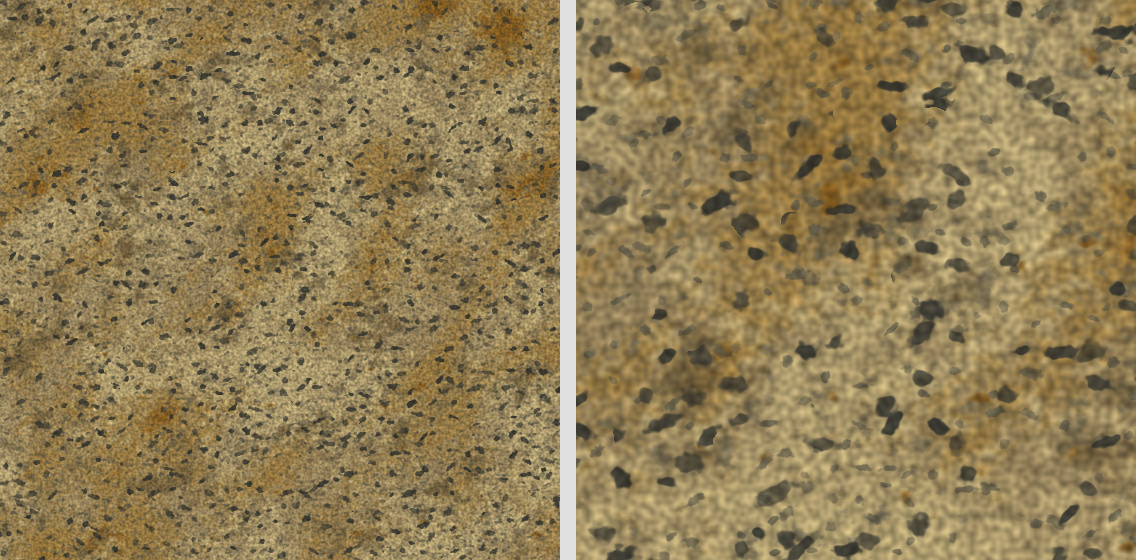
Left, the full canvas; right, a detail of the centre.
A Shadertoy shader for this texture:

```glsl
// Weathered golden granite: cream and ochre mottling, rust stains, slate flecks.
#define STONE vec3(0.575, 0.500, 0.350)
#define CREAM vec3(0.690, 0.620, 0.435)
#define OCHRE vec3(0.580, 0.455, 0.225)
#define RUST  vec3(0.480, 0.310, 0.070)
#define BROWN vec3(0.420, 0.345, 0.205)
#define GREY  vec3(0.435, 0.415, 0.335)
#define SLATE vec3(0.190, 0.195, 0.175)
#define FLECK_CELLS 38.0
#define FLECK_SHARE 0.62
#define GRAIN 0.34

// Integer hash: two values in 0..1 per lattice cell
vec2 hash2(vec2 cell) {
    uvec2 v = uvec2(ivec2(cell)) * 1664525u + 1013904223u;
    v.x += v.y * 1664525u;
    v.y += v.x * 1664525u;
    v ^= v >> 16u;
    v.x += v.y * 1664525u;
    v.y += v.x * 1664525u;
    v ^= v >> 16u;
    return vec2(v & 65535u) / 65535.0;
}

float slope(vec2 cell, vec2 offset) {
    float angle = 6.28318 * hash2(cell).x;
    return dot(vec2(cos(angle), sin(angle)), offset);
}

// Gradient noise, roughly -0.7..0.7
float noise(vec2 p) {
    vec2 i = floor(p), f = p - i;
    vec2 u = f * f * f * (f * (f * 6.0 - 15.0) + 10.0);
    vec2 e = vec2(1.0, 0.0);
    return mix(mix(slope(i, f), slope(i + e, f - e), u.x),
               mix(slope(i + e.yx, f - e.yx), slope(i + 1.0, f - 1.0), u.x), u.y);
}

float fbm(vec2 p) {
    float sum = 0.0, amp = 1.0;
    for (int i = 0; i < 4; i++) {
        sum += amp * noise(p);
        p = mat2(1.6, 1.2, -1.2, 1.6) * p + 17.3;
        amp *= 0.5;
    }
    return sum;
}

// Ragged, gently tilted mineral flecks scattered one per cell
float flecks(vec2 p, float share) {
    vec2 home = floor(p);
    float ragged = 0.75 * noise(p * 3.1) + 0.45 * noise(p * 6.3 + 40.0);
    float cover = 0.0;
    for (int y = -1; y <= 1; y++)
    for (int x = -1; x <= 1; x++) {
        vec2 cell = home + vec2(x, y);
        vec2 place = hash2(cell + 100.0), kind = hash2(cell + 300.0);
        vec2 shape = hash2(cell + 500.0);
        float tilt = mix(-0.7, 0.9, kind.y);
        vec2 d = p - cell - 0.1 - 0.8 * place;
        d = mat2(cos(tilt), -sin(tilt), sin(tilt), cos(tilt)) * d;
        vec2 radius = vec2(mix(0.18, 0.44, shape.x * shape.x), mix(0.10, 0.21, shape.y));
        float dist = length(d / radius) - 1.0 + ragged;
        float strength = step(kind.x, share) * mix(0.65, 1.0, place.x);
        cover = max(cover, strength * smoothstep(0.3, -0.25, dist));
    }
    return cover;
}

void mainImage(out vec4 fragColor, in vec2 fragCoord) {
    vec2 uv = fragCoord / iResolution.y;
    vec2 diagonal = vec2(uv.x + uv.y, 1.9 * (uv.y - uv.x));

    // Broad patches and mid-sized mottling
    float patches = fbm(uv * 4.5 + 3.0);
    float stain = fbm(diagonal * 3.0 + 21.0);
    float cloud = fbm(uv * 11.0 + 61.0);
    float mottle = fbm(uv * vec2(34.0, 42.0) + 9.0);
    float speckle = fbm(uv * vec2(72.0, 88.0) + 33.0);

    // Ground colours
    vec3 col = mix(STONE, CREAM, smoothstep(-0.3, 0.45, 0.7 * patches + 0.6 * mottle));
    col = mix(col, OCHRE, 0.85 * smoothstep(-0.2, 0.4, 0.7 * stain - 0.5 * patches + 0.45 * speckle));
    col = mix(col, GREY, 0.8 * smoothstep(0.1, 0.55, 0.7 * speckle - 0.45 * mottle + 0.35 * cloud));
    col = mix(col, BROWN, 0.75 * smoothstep(0.15, 0.6, 0.75 * cloud - 0.45 * mottle - 0.2 * patches));

    // Rust along the diagonal stains and in small spots
    float rust = smoothstep(0.3, 0.75, 0.7 * stain + 0.5 * cloud + 0.25 * mottle);
    rust = max(rust, smoothstep(0.5, 0.8, fbm(uv * vec2(26.0, 34.0) + 81.0) + 0.2 * stain));
    col = mix(col, RUST, 0.75 * rust);

    // Small grey chips, then large slate flecks gathered in clusters
    float chips = flecks(uv * FLECK_CELLS * 1.8 + 50.0, 0.4);
    col = mix(col, mix(GREY, SLATE, 0.45), 0.75 * chips);
    float share = FLECK_SHARE + 0.4 * cloud + 0.15 * patches;
    float dark = flecks(uv * FLECK_CELLS, share);
    col = mix(col, SLATE, 0.92 * dark);

    // Fine crystalline grain
    float grain = noise(uv * 210.0) + 0.7 * noise(uv * 120.0 + 70.0);
    col *= 1.0 + GRAIN * grain;
    fragColor = vec4(clamp(col, 0.0, 1.0), 1.0);
}
```
